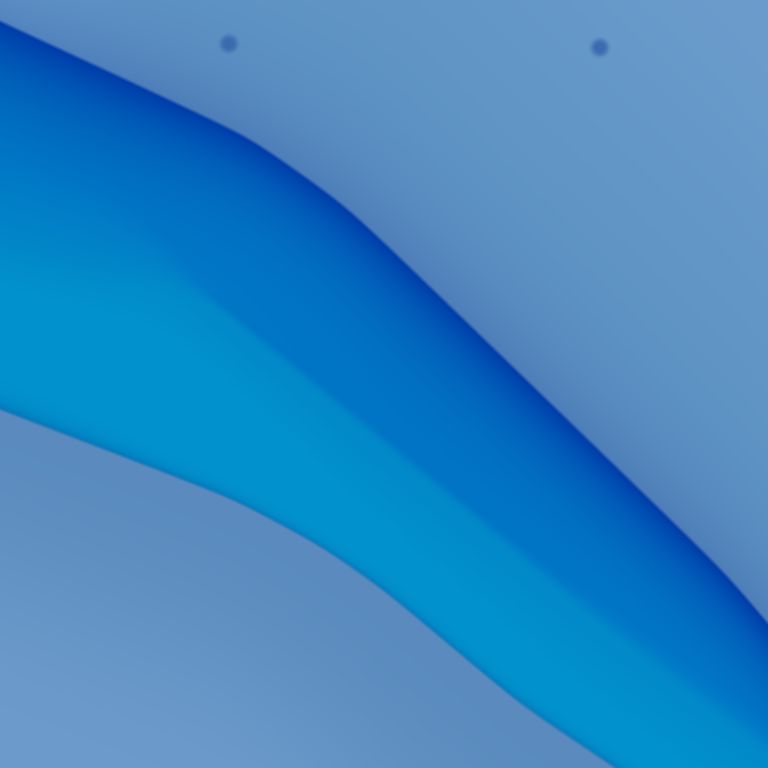
Write a Shadertoy shader that draws this background.

```glsl
// A glossy blue ribbon sweeping down across a soft steel-blue wall with two small studs.

// Smooth ramp: zero before the knee, slope one after it.
float hinge(float x, float knee) {
    float d = x - knee;
    return 0.5 * (d + sqrt(d * d + 0.0009));
}

float upperEdge(float x) {
    return 0.973 - 0.463 * x - 0.245 * hinge(x, 0.326)
         - 0.26 * hinge(x, 0.449) - 0.24 * hinge(x, 0.95);
}

float lowerEdge(float x) {
    return 0.467 - 0.382 * x - 0.15 * hinge(x, 0.306) - 0.16 * hinge(x, 0.417)
         - 0.155 * hinge(x, 0.495) + 0.18 * hinge(x, 0.677);
}

float creaseLine(float x) {
    return 0.72 - 0.25 * x - 0.57 * hinge(x, 0.208) + 0.07 * hinge(x, 0.729);
}

// Wall with the shade that gathers beside the ribbon.
vec3 wallColor(vec2 p, float above, float below) {
    vec3 lit = mix(vec3(0.375, 0.585, 0.775), vec3(0.43, 0.615, 0.805),
                   smoothstep(0.1, 0.75, above));
    vec3 underside = mix(vec3(0.355, 0.545, 0.745), vec3(0.42, 0.605, 0.795),
                         smoothstep(0.0, 0.38, below));
    vec3 wall = above > 0.0 ? lit : underside;
    float shade = exp(-max(above, 0.0) / 0.075) * step(0.0, above);
    wall = mix(wall, vec3(0.28, 0.46, 0.70), 0.75 * shade);
    // A lighter patch in the upper left corner.
    return wall + 0.025 * exp(-dot(p - vec2(0.0, 1.0), p - vec2(0.0, 1.0)) / 0.02);
}

// Ribbon: dark rolled top, mid-blue face, bright cyan fold below the crease.
vec3 ribbonColor(vec2 p, float fromTop, float fromBottom, float lean) {
    float right = smoothstep(0.0, 0.42, p.x);
    vec3 face = mix(vec3(0.0, 0.50, 0.785), vec3(0.005, 0.465, 0.775), right);
    face = mix(face, vec3(0.005, 0.485, 0.785), smoothstep(0.5, 1.0, p.x));
    float roll = exp(-max(fromTop, 0.0) / mix(0.085, 0.05, right));
    face = mix(face, vec3(0.0, 0.23, 0.66), roll);

    float crease = (creaseLine(p.x) - p.y) * lean;
    float blur = mix(0.09, 0.008, smoothstep(0.08, 0.3, p.x))
               + 0.012 * smoothstep(0.6, 1.0, p.x);
    vec3 fold = mix(vec3(0.005, 0.535, 0.785), vec3(0.005, 0.57, 0.80),
                    smoothstep(0.0, 0.10, crease));
    vec3 color = mix(face, fold, smoothstep(-blur, blur, crease));
    color.g -= 0.012 * exp(-crease * crease / 0.00005) * smoothstep(0.18, 0.3, p.x);

    // Thin dark rim along the lower edge.
    float rim = exp(-max(fromBottom, 0.0) / mix(0.010, 0.005, right));
    return mix(color, vec3(0.0, 0.42, 0.70), 0.75 * rim);
}

void mainImage(out vec4 fragColor, in vec2 fragCoord) {
    vec2 p = fragCoord / iResolution.xy;
    float soft = max(0.003, 1.0 / iResolution.y);

    // Approximate perpendicular distances to both ribbon edges.
    float lean = mix(0.91, 0.72, smoothstep(0.25, 0.55, p.x));
    float above = (p.y - upperEdge(p.x)) * lean;
    float below = (lowerEdge(p.x) - p.y) * lean;

    vec3 color = wallColor(p, above, below);

    // Two blurred studs on the wall.
    for (int i = 0; i < 2; i++) {
        vec2 center = vec2(0.298, 0.943) + float(i) * vec2(0.483, -0.005);
        float stud = 1.0 - smoothstep(0.005, 0.016, length(p - center));
        color = mix(color, vec3(0.21, 0.39, 0.67), 0.85 * stud);
    }

    float inside = 1.0 - smoothstep(-soft, soft, max(above, below));
    color = mix(color, ribbonColor(p, -above, -below, lean), inside);
    fragColor = vec4(color, 1.0);
}
```
